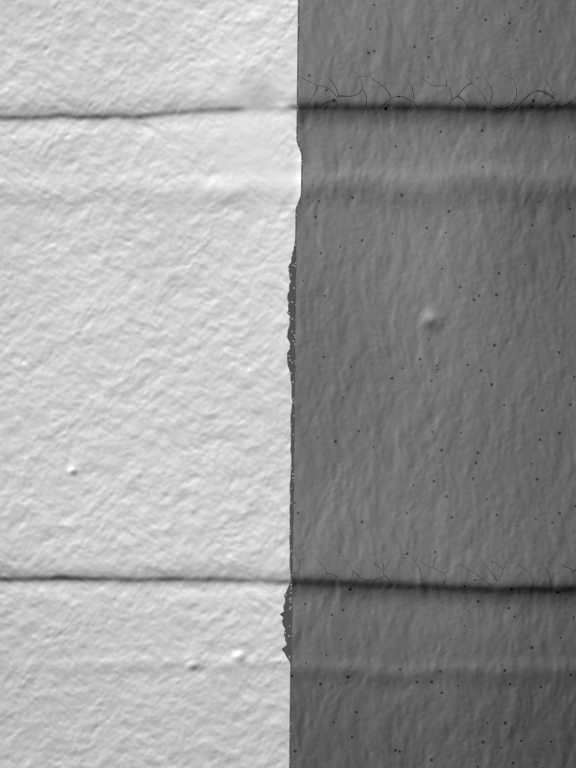
This texture is drawn by a WebGL 2 fragment shader. Its source:

```glsl
#version 300 es
precision highp float;
// Painted masonry: a pale half and a dark half meet at a ragged vertical edge,
// crossed by two mortar grooves. Smooth cellular bumps, lit from above, make
// the rough paint; cell borders make cracks and cell centers make pits.
uniform vec2 u_resolution;
out vec4 fragColor;

vec2 hash2(vec2 cell) {
  vec3 a = fract(cell.xyx * vec3(0.1031, 0.1030, 0.0973));
  a += dot(a, a.yzx + 33.33);
  return fract((a.xx + a.yz) * a.zy);
}

// Nearest distance, second distance, nearest cell's hash, signed soft bumps
vec4 cellular(vec2 p) {
  vec2 cell = floor(p);
  vec4 best = vec4(9.0, 9.0, 0.0, 0.0);
  for (int k = 0; k < 9; k++) {
    vec2 id = cell + vec2(k % 3 - 1, k / 3 - 1);
    float d = length(id + hash2(id) - p), lift = hash2(id + 71.0).x;
    best.w += (lift - 0.5) * exp(-4.0 * d * d);
    if (d < best.x) best.xyz = vec3(d, best.x, lift);
    else best.y = min(best.y, d);
  }
  return best;
}

float bumps(vec2 p) { return cellular(p).w; }

float bell(float v, float width) { return exp(-v * v / (width * width)); }

float band(float v, float lo, float hi, float soft) {
  return smoothstep(lo - soft, lo + soft, v) * (1.0 - smoothstep(hi - soft, hi + soft, v));
}

// Stretched bumps in a rotated frame
float grain(vec2 p, float angle, vec2 scale) {
  float c = cos(angle), s = sin(angle);
  vec2 q = mat2(c, -s, s, c) * p * scale;
  return bumps(q) + 0.5 * bumps(q * 1.9 + 17.0);
}

// Paint height: two crossing grains, broad swells and fine tooth
float relief(vec2 p, vec2 angles, vec2 scale) {
  p += 0.003 * sin(p.yx * vec2(47.0, 61.0) + 2.0 * sin(p * 23.0));
  float crossed = grain(p, angles.x, scale) + 0.8 * grain(p + 3.0, angles.y, scale);
  return 0.75 * crossed + 0.6 * bumps(p * scale * 0.45) + 0.25 * bumps(p * 190.0);
}

float litRelief(vec2 p, vec2 angles, vec2 scale, vec2 toLight) {
  return relief(p, angles, scale) - relief(p + toLight, angles, scale);
}

// Raised blob: lit top, shaded foot
float blob(vec2 p, vec2 center, vec2 radius) {
  vec2 d = (p - center) / radius;
  return exp(-dot(d, d)) * (d.y - 0.5 * d.x);
}

// Step in the wall: lit rim over a shaded foot
float ledge(float v, float width) {
  return 0.05 * bell(v - width, width) - 0.05 * bell(v + width, 1.3 * width);
}

float paleTone(vec2 uv, vec2 p, float upper, float lower) {
  float tone = 0.79 - 0.06 * (1.0 - smoothstep(0.0, 0.42, uv.y)) + 0.08 * uv.x;
  tone += 0.05 * bumps(p * 7.0);
  // Smeared paint around the upper groove
  float smear = bell(uv.x - 0.44 + 0.1 * bumps(p * 20.0), 0.07) * band(uv.y, 0.74, 0.9, 0.025);
  float lit = litRelief(p, vec2(0.7, -0.6), vec2(56.0, 80.0), vec2(-0.0007, 0.0028));
  tone += 0.29 * lit * (1.0 - 0.7 * smear) + 0.02 * smear;
  tone -= 0.12 * bell(length((uv - vec2(0.45, 0.877)) * vec2(1.0, 1.5)), 0.035);
  tone += 0.14 * blob(uv, vec2(0.395, 0.75), vec2(0.032, 0.014));
  // Grooves with a lit lip below
  float fade = 1.0 - 0.7 * band(uv.x, 0.42, 0.5, 0.015);
  float wear = 0.27 + 0.25 * bumps(p * 25.0);
  tone -= fade * (wear * bell(upper, 0.004) + 0.12 * bell(upper - 0.005, 0.013));
  tone -= wear * bell(lower, 0.004) + 0.12 * bell(lower - 0.005, 0.013);
  tone += 0.05 * (bell(upper + 0.016, 0.012) + bell(lower + 0.014, 0.011));
  float wave = 0.012 * bumps(p * 15.0);
  tone += ledge(uv.y - 0.754 + wave, 0.011) + ledge(uv.y - 0.136 + wave, 0.006);
  // Drops of paint
  tone += 0.45 * blob(uv, vec2(0.126, 0.387), vec2(0.007, 0.005));
  tone += 0.5 * blob(uv, vec2(0.415, 0.146), vec2(0.010, 0.006));
  return tone + 0.4 * blob(uv, vec2(0.333, 0.133), vec2(0.010, 0.005));
}

float darkTone(vec2 uv, vec2 p, float upper, float lower) {
  float tone = 0.457 - 0.09 * (1.0 - smoothstep(0.0, 0.35, uv.y));
  tone += 0.06 * bumps(p * 6.0) - 0.06 * smoothstep(0.75, 1.0, uv.x);
  tone += 0.19 * litRelief(p, vec2(0.15, -0.2), vec2(76.0, 36.0), vec2(-0.0022, 0.0018));
  // Grooves, shaded mostly below
  tone -= 0.15 * (bell(upper, 0.006) + bell(lower, 0.006));
  tone -= 0.12 * (bell(upper + 0.007, 0.016) + bell(lower + 0.006, 0.015));
  float wave = 0.025 * bumps(p * 11.0);
  tone += ledge(uv.y - 0.756 + wave, 0.014) + 0.8 * ledge(uv.y - 0.129 + wave, 0.008);
  // Cracks near the grooves, then pits of varied size
  vec4 web = cellular(p * vec2(30.0, 22.0) + 0.3 * sin(p.yx * 70.0));
  float cracked = band(upper, 0.0, 0.04, 0.015) + 0.7 * band(lower, 0.005, 0.035, 0.01);
  tone -= 0.12 * cracked * (1.0 - smoothstep(0.01, 0.05, web.y - web.x));
  vec4 pit = cellular(p * 44.0);
  float pitSize = 0.4 * max(pit.z - 0.78, 0.0) + 0.06;
  tone -= 0.17 * step(0.78, pit.z) * (1.0 - smoothstep(0.2 * pitSize, pitSize, pit.x));
  return tone + 0.3 * blob(uv, vec2(0.747, 0.583), vec2(0.011, 0.010));
}

void main() {
  vec2 uv = gl_FragCoord.xy / u_resolution, p = uv * vec2(0.75, 1.0);
  float soft = 1.0 / u_resolution.x, wobble = 0.006 * bumps(vec2(uv.x * 24.0, 3.0));
  float upper = uv.y - mix(0.847, 0.86, smoothstep(0.1, 0.53, uv.x)) + wobble;
  float lower = uv.y - 0.246 + 0.014 * smoothstep(0.25, 1.0, uv.x) + 0.6 * wobble;
  // Ragged meeting line, with a pale drip and a dark fringe
  float jag = bumps(vec2(uv.y * 55.0, 5.0)) + 0.6 * bumps(vec2(uv.y * 190.0, 9.0));
  float drip = band(uv.y, 0.737, 0.808, 0.012);
  float edge = mix(0.504, 0.5195, uv.y) + 0.002 * jag + 0.009 * drip;
  float fringe = 0.002 + 0.009 * band(uv.y, 0.51, 0.67, 0.025) + 0.003 * band(uv.y, 0.25, 0.5, 0.02);
  fringe = (fringe + 0.011 * band(uv.y, 0.145, 0.235, 0.012)) * clamp(1.0 + jag, 0.2, 1.8);
  float pale = paleTone(uv, p, upper, lower) + 0.09 * drip * bell(uv.x - edge + 0.004, 0.009);
  vec4 speck = cellular(p * 230.0);
  float rim = 0.32 + 0.2 * step(0.7, speck.z) * (1.0 - smoothstep(0.2, 0.45, speck.x));
  float tone = mix(pale, rim, smoothstep(-soft, soft, uv.x - edge + fringe));
  tone = mix(tone, darkTone(uv, p, upper, lower), smoothstep(-soft, soft, uv.x - edge));
  fragColor = vec4(vec3(clamp(tone, 0.0, 1.0)), 1.0);
}
```
